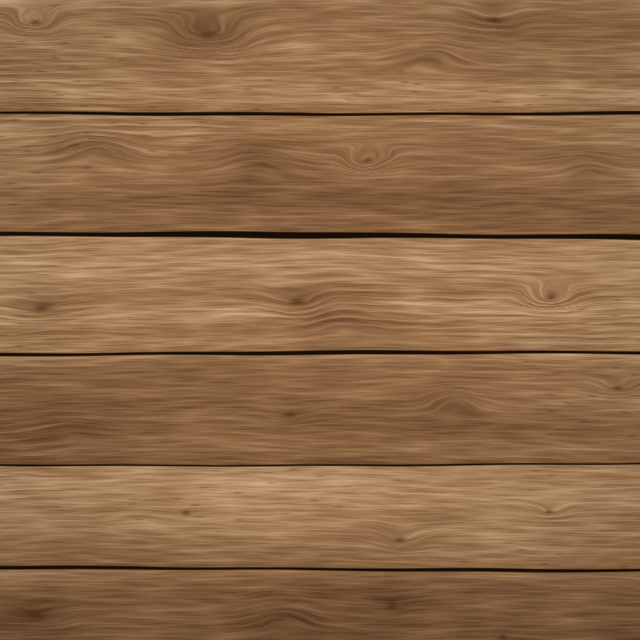
A Shadertoy shader for this texture:

```glsl
const int PLANKS = 6;
const float EDGES[7] = float[7](-0.06, 0.111, 0.275, 0.447, 0.6315, 0.824, 1.04);
const float GAPS[7] = float[7](0.0, 0.0016, 0.0006, 0.0020, 0.0034, 0.0016, 0.0);
const float TONES[6] = float[6](0.36, 0.58, 0.40, 0.67, 0.43, 0.58);

const vec3 GAP_COLOR = vec3(0.09, 0.05, 0.02);
const vec3 KNOT_COLOR = vec3(0.26, 0.15, 0.08);
const vec3 UMBER = vec3(0.40, 0.27, 0.17);
const vec3 OAK = vec3(0.58, 0.43, 0.29);
const vec3 PALE = vec3(0.79, 0.65, 0.49);

vec2 hash22(vec2 p) {
    vec3 q = fract(p.xyx * vec3(0.1031, 0.1030, 0.0973));
    q += dot(q, q.yzx + 33.33);
    return fract((q.xx + q.yz) * q.zy);
}

// Distance to the nearest scattered cell point
float cellular(vec2 p) {
    vec2 cell = floor(p), f = fract(p);
    float nearest = 2.0;
    for (int y = -1; y <= 1; y++)
    for (int x = -1; x <= 1; x++) {
        vec2 o = vec2(x, y);
        vec2 d = o + hash22(cell + o + 200.0) - f;
        nearest = min(nearest, dot(d, d));
    }
    return sqrt(nearest);
}

// Layered, rotated sines, roughly -1 to 1
float waves(vec2 p, float seed) {
    float sum = 0.0, amp = 0.5;
    for (int i = 0; i < 5; i++) {
        p = mat2(0.8, -0.6, 0.6, 0.8) * p * 1.65 + seed;
        sum += amp * sin(p.x + 1.4 * sin(p.y));
        amp *= 0.62;
    }
    return sum;
}

// Slightly bowed and ragged plank boundary
float edgeHeight(int i, float x) {
    float k = float(i);
    return EDGES[i] + 0.0025 * sin(2.8 * x + k * 1.9) + 0.0006 * sin(21.0 * x + k * 5.0);
}

// x: grain displacement, y: dark halo, z: core
vec3 knots(vec2 p, int plank, float low, float high) {
    vec3 total = vec3(0.0);
    for (int k = 0; k < 4; k++) {
        vec2 r = hash22(vec2(plank * 7 + 3, k * 13 + 5));
        vec2 size = hash22(vec2(k * 11 + 31, plank * 5 + 17));
        vec2 center = vec2((float(k) + 0.1 + 0.8 * r.x) / 4.0, mix(low, high, 0.2 + 0.6 * r.y));
        vec2 d = (p - center) * vec2(1.0, 2.1);
        d += 0.008 * vec2(waves(p * 16.0, r.x * 9.0), waves(p * 19.0, r.y * 9.0));
        float q = dot(d, d), radius = mix(0.03, 0.065, size.x);
        total.x += (size.y - 0.35) * 0.065 * exp(-q / (radius * radius));
        total.y += size.x * exp(-q / (radius * radius * 1.5));
        total.z += step(0.3, size.y) * exp(-q / (radius * radius * 0.05));
    }
    return total;
}

vec3 woodRamp(float t) {
    vec3 c = mix(UMBER, OAK, clamp(t * 2.0, -0.4, 1.0));
    return mix(c, PALE, clamp(t * 2.0 - 1.0, 0.0, 1.15));
}

vec3 plankColor(vec2 p, int plank, float low, float high) {
    float seed = float(plank) * 3.7 + 1.0;
    vec3 knot = knots(p, plank, low, high);

    // Grain lines bend around the knots
    float g = p.y + knot.x + 0.007 * waves(vec2(p.x * 2.2, p.y * 5.0), seed);
    vec2 grain = vec2(p.x, g + seed);
    float fibre = cellular(grain * vec2(9.0, 125.0)) - 0.45;
    float fine = cellular(grain * vec2(17.0, 300.0)) - 0.45;
    float bands = waves(vec2(p.x * 0.7, g * 36.0), seed + 2.0);

    // Sharp-edged growth rings where the figure is strong
    float figure = smoothstep(-0.1, 0.8, waves(p * vec2(1.6, 6.0), seed + 4.0));
    figure = clamp(figure + 0.5 * knot.y, 0.0, 1.0);
    float phase = g * 85.0 + 0.45 * waves(p * vec2(7.0, 22.0), seed);
    float ring = fract(phase);
    ring = ring * (1.0 - smoothstep(0.78, 1.0, ring)) - 0.35;

    // Broad stains and short dark checks
    float stain = waves(p * vec2(2.2, 6.0), seed + 7.0);
    float check = 1.0 - smoothstep(0.03, 0.13, cellular(grain * vec2(11.0, 55.0)));
    check *= smoothstep(0.1, 0.6, stain);

    float v = (p.y - low) / (high - low);
    float tone = TONES[plank] + 0.16 * (v - 0.5) + 0.13 * stain + 0.12 * bands;
    tone += 0.34 * fibre + 0.28 * fine - 0.32 * figure * ring;
    tone -= 0.30 * knot.y + 0.22 * check;
    tone += 0.14 * exp(-(high - p.y) / 0.007) - 0.22 * exp(-(p.y - low) / 0.005);
    return mix(woodRamp(tone), KNOT_COLOR, 0.55 * clamp(knot.z, 0.0, 1.0));
}

void mainImage(out vec4 fragColor, in vec2 fragCoord) {
    vec2 p = fragCoord / iResolution.xy;
    float pixel = 1.0 / iResolution.y;

    // Find the plank and the distance to the closest gap
    int plank = 0;
    float gap = 1.0;
    for (int i = 1; i < PLANKS; i++) {
        float offset = p.y - edgeHeight(i, p.x);
        if (offset > 0.0) plank = i;
        gap = min(gap, abs(offset) - GAPS[i] * (1.0 + 0.3 * sin(p.x * 9.0 + float(i))));
    }
    vec3 color = plankColor(p, plank, edgeHeight(plank, p.x), edgeHeight(plank + 1, p.x));

    // Dim corners, then dark gaps
    vec2 c = p - vec2(0.5, 0.58);
    color *= 1.04 - 0.32 * dot(c, c);
    color = mix(GAP_COLOR, color, smoothstep(-0.6 * pixel, 0.0007 + pixel, gap));
    fragColor = vec4(color, 1.0);
}
```
